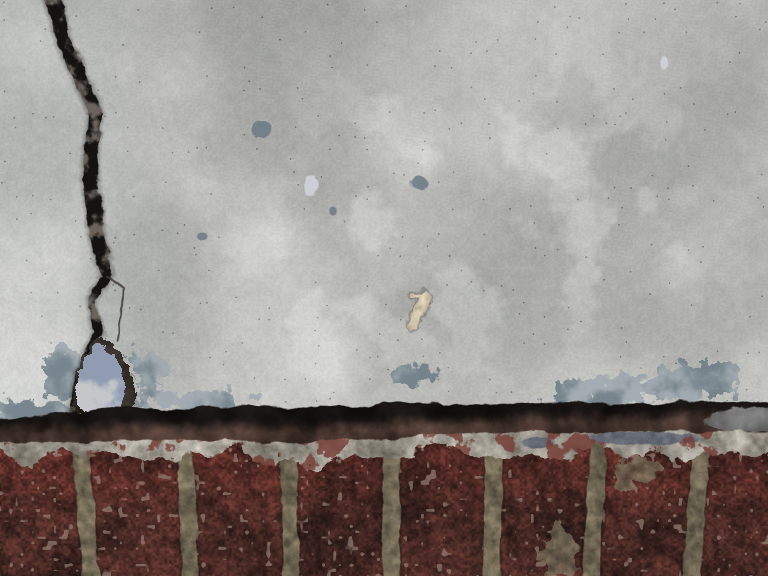
This texture is drawn by a WebGL 2 fragment shader. Its source:

```glsl
#version 300 es
precision highp float;
// A cracked, stained concrete wall above a shadowed ledge and weathered bricks.
// Noise bends ellipses, segments and height lines into ragged layer masks.
// Coordinates are in canvas heights, so x runs from 0 to about 1.333.
uniform vec2 u_resolution;
out vec4 fragColor;

float hash(vec2 p) { return fract(sin(dot(p, vec2(127.1, 311.7))) * 43758.5); }

float noise(vec2 p) {
  vec2 i = floor(p), f = fract(p);
  f *= f * (3. - 2. * f);
  return mix(mix(hash(i), hash(i + vec2(1, 0)), f.x),
             mix(hash(i + vec2(0, 1)), hash(i + 1.), f.x), f.y);
}

float fbm(vec2 p) {
  float sum = 0., amp = .5;
  for (int i = 0; i < 5; i++, amp *= .5) {
    sum += amp * noise(p);
    p = mat2(1.6, 1.2, -1.2, 1.6) * p + 7.3;
  }
  return sum;
}

float segment(vec2 p, vec2 a, vec2 b) {
  p -= a; b -= a;
  return length(p - b * clamp(dot(p, b) / dot(b, b), 0., 1.));
}

// Smooth mask where v lies below edge
float below(float edge, float v) {
  float aa = 1. / u_resolution.y;
  return 1. - smoothstep(edge - aa, edge + aa, v);
}

// Ragged ellipse: centre in e.xy, radii in e.zw
float blob(vec2 p, vec4 e, float rough) {
  float d = length((p - e.xy) / e.zw) - 1. + rough * (fbm(p * 55. + e.xy * 9.) - .48);
  return below(0., d * min(e.z, e.w));
}

vec3 concrete(vec2 p) {
  float stain = smoothstep(.25, .72, fbm(p * 4. + 2.));
  vec3 c = mix(vec3(.655, .66, .645), vec3(.765, .765, .75), stain);
  c += vec3(.04, .045, .05) * smoothstep(.4, .05, p.x);
  c += .035 * smoothstep(.5, .3, p.y) - .025 * smoothstep(.75, 1., p.y);
  // Pale worn smears
  vec2 a = p - vec2(.64, .57), b = p - vec2(1.02, .64);
  float smear = exp(-12. * dot(a, a)) + exp(-14. * dot(b, b));
  c += .07 * smear * smoothstep(.46, .62, fbm(p * 11. + 4.));
  c += .05 * fbm(p * 75.) + .045 * noise(p * 330.) - .047;
  // Scattered pits
  vec2 cell = floor(p * 48.), shift = vec2(hash(cell + 3.), hash(cell + 8.)) - .5;
  float pit = smoothstep(.11, .03, length(fract(p * 48.) - .5 - .7 * shift));
  return c - .22 * pit * step(.86, hash(cell));
}

vec3 bricks(vec2 p) {
  float grain = fbm(p * 70.), broad = fbm(p * 14. + 5.);
  float k = (p.x - .679) / mix(.1737, .1793, p.y / .22);
  float joint = abs(k - floor(k + .5)) * .175 + .012 * (fbm(p * 35.) - .5);
  float tone = smoothstep(.2, .75, .5 * (grain + broad));
  vec3 c = mix(vec3(.15, .095, .085), vec3(.36, .2, .175), tone);
  c += vec3(.12, .025, .02) * smoothstep(.08, .22, p.y) * broad;
  c *= .75 + .5 * noise(p * 240.);
  c = mix(c, vec3(.62, .55, .5), .6 * smoothstep(.8, .9, noise(p * 105.)));
  // Lichen and mortar joints
  vec3 mortar = vec3(.44, .405, .33) * (.55 + .9 * grain);
  float lichen = max(blob(p, vec4(1.1, .18, .038, .026), 1.8),
                     blob(p, vec4(.97, .035, .035, .045), 1.5));
  c = mix(c, mortar, .8 * lichen) * (.7 + .3 * smoothstep(.01, .022, joint));
  return mix(c, mortar, below(.0145, joint));
}

void main() {
  vec2 p = gl_FragCoord.xy / u_resolution.y;
  float rag = fbm(p * 28.) - .48, fine = fbm(p * 90.) - .48;
  vec2 w = p + .014 * vec2(rag, fbm(p * 30. + 9.) - .48);
  vec3 col = concrete(p);

  // Exposed undercoat at the foot of the wall, then isolated chips
  vec4 coats[11] = vec4[11](vec4(1.2, .335, .075, .035), vec4(1.06, .318, .11, .026),
    vec4(.72, .35, .035, .018), vec4(.35, .302, .075, .02), vec4(.26, .35, .035, .045),
    vec4(.11, .35, .04, .05), vec4(.04, .285, .09, .018), vec4(.453, .777, .015, .013),
    vec4(.727, .682, .016, .014), vec4(.578, .634, .006, .006), vec4(.351, .59, .008, .006));
  float paint = 0.;
  for (int i = 0; i < 11; i++) paint = max(paint, blob(p, coats[i], i < 7 ? 2.2 : 1.2));
  float fade = smoothstep(.35, .65, fbm(p * 20.)) * step(p.y, .5);
  col = mix(col, mix(vec3(.42, .48, .52), vec3(.62, .66, .69), fade), .87 * paint);
  float pale = max(blob(p, vec4(.542, .68, .013, .018), 1.2),
                   blob(p, vec4(1.153, .891, .007, .013), .8));
  col = mix(col, vec3(.8, .81, .84), pale);

  // Cream smear of filler
  float cream = min(segment(w, vec2(.716, .487), vec2(.742, .485)) - .004,
                    segment(w, vec2(.737, .485), vec2(.722, .435)) - .008) + .014 * fine;
  col *= .75 + .25 * smoothstep(0., .006, cream);
  col = mix(col, vec3(.82, .77, .67) + .35 * fine, below(0., cream));

  // Main crack, wide above and narrow below, with a hairline branch
  vec2 path[12] = vec2[12](vec2(.088, 1.01), vec2(.108, .94), vec2(.132, .88),
    vec2(.168, .8), vec2(.155, .72), vec2(.16, .65), vec2(.17, .58), vec2(.188, .52),
    vec2(.161, .48), vec2(.17, .42), vec2(.138, .35), vec2(.125, .28));
  float crack = 1.;
  for (int i = 0; i < 11; i++) crack = min(crack, segment(w, path[i], path[i + 1]));
  crack += .01 * rag + .008 * fine - mix(.007, .0125, smoothstep(.47, .55, p.y));
  col *= .78 + .22 * smoothstep(0., .009, crack);
  float wall = smoothstep(.48, .7, fbm(p * 42. + 3.));
  col = mix(col, mix(vec3(.08, .075, .07), vec3(.42, .39, .36), wall), below(0., crack));
  vec2 bend = vec2(.217, .5);
  float hair = min(segment(w, path[7], bend), segment(w, bend, vec2(.205, .41)));
  col = mix(col, vec3(.25, .23, .21), .9 * below(.0018, hair));

  // Loose teardrop flake
  vec2 q = (w - vec2(.18, .335)) / vec2(.048, .073);
  q.x /= 1. - .35 * clamp(q.y, -2., 2.);
  float drop = length(q) + .3 * fine;
  col = mix(col, vec3(.19, .165, .14) + .3 * rag, below(1.06, drop));
  float tint = smoothstep(-.5, .3, q.y + 3. * rag);
  vec3 flake = mix(vec3(.77, .78, .79), vec3(.56, .61, .7), tint);
  col = mix(col, flake, below(.86, drop + .12 * q.x));

  // Dark recess with a grey stone at its right end
  float top = .273 + .019 * smoothstep(0., .23, p.x) + .008 * smoothstep(.4, .75, p.x);
  float sill = .233 + .018 * smoothstep(.45, 1., p.x) + .018 * rag;
  float shade = smoothstep(.25, .8, (p.y - sill) / .05);
  vec3 recess = mix(vec3(.25, .19, .165), vec3(.075, .065, .06), shade);
  recess *= .75 + 1.6 * max(rag + .2, 0.);
  recess = mix(recess, vec3(.4) + .4 * rag, blob(p, vec4(1.31, .272, .085, .022), .8));
  col = mix(col, recess, below(top + .018 * rag, p.y));

  // Pale mortar ledge, then the brick course
  vec3 ledge = vec3(.6, .58, .54) + .45 * rag + .3 * fine;
  float blue = max(blob(p, vec4(1.115, .239, .1, .011), .7),
                   blob(p, vec4(.932, .231, .03, .01), 1.));
  ledge = mix(ledge, vec3(.39, .41, .45) + .2 * fine, blue);
  ledge = mix(ledge, vec3(.45, .23, .2), .8 * smoothstep(.59, .64, fbm(p * 26. + 11.)));
  col = mix(col, ledge, below(sill, p.y));
  float course = .203 + .012 * smoothstep(.5, 1., p.x) + .09 * (fbm(p * 22. + 3.) - .48);
  fragColor = vec4(mix(col, bricks(p), below(course, p.y)), 1);
}
```
